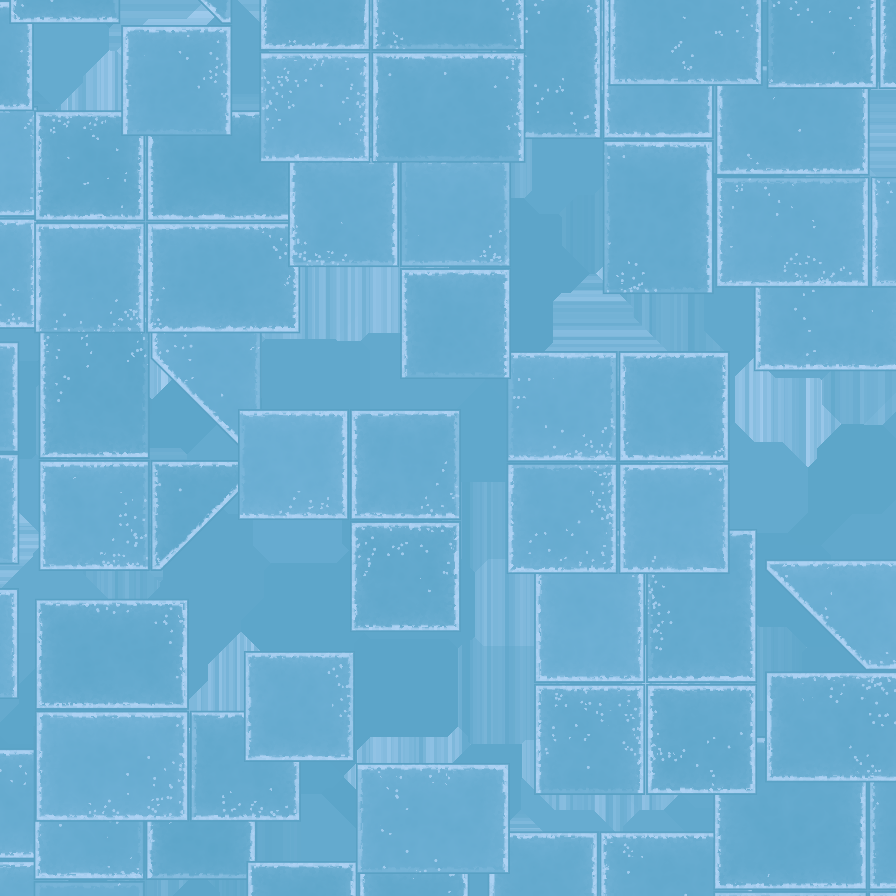
A WebGL 2 fragment shader for this texture:

```glsl
#version 300 es
precision highp float;

#define DEEP vec3(0.358, 0.645, 0.785)
#define BODY vec3(0.422, 0.685, 0.828)
#define PALE vec3(0.685, 0.825, 0.955)
#define PITCH 0.262
#define TILE 0.125
#define LONG_TILE 0.173
#define GAP 0.0022
#define RIM 0.0066
#define GLOW 0.011
#define MISSING 0.08
#define CUT 0.10
#define PATCHES 10.0

uniform vec2 u_resolution;
out vec4 outColor;

vec4 hash4(vec2 p) {
  vec4 q = fract(p.xyxy * vec4(0.1031, 0.1030, 0.0973, 0.1099));
  q += dot(q, q.wzxy + 33.33);
  return fract((q.xxyz + q.yzzw) * q.zywx);
}

// Cellular noise: distance to the nearest point, and that point's random value
vec2 cellular(vec2 p) {
  vec2 base = floor(p), nearest = vec2(9.0, 0.0);
  for (int y = -1; y <= 1; y++)
    for (int x = -1; x <= 1; x++) {
      vec2 cell = base + vec2(x, y);
      vec4 h = hash4(cell);
      float d = length(cell + h.xy - p);
      if (d < nearest.x) nearest = vec2(d, h.z);
    }
  return nearest;
}

float waves(vec2 p) {
  float sum = 0.0, gain = 0.5;
  for (int i = 0; i < 4; i++) {
    p = mat2(0.8, 0.6, -0.6, 0.8) * p * 1.9 + 1.7;
    sum += gain * sin(p.x + 1.3 * sin(p.y)) * cos(p.y);
    gain *= 0.6;
  }
  return sum;
}

// Flat and streaked patches with straight, 45 degree borders
vec3 filler(vec2 uv) {
  vec2 p = uv * PATCHES, base = floor(p);
  float best = 9.0;
  vec4 seed = vec4(0.0);
  for (int y = -1; y <= 1; y++)
    for (int x = -1; x <= 1; x++) {
      vec2 cell = base + vec2(x, y);
      vec4 h = hash4(cell + 71.0);
      vec2 away = abs(cell + h.xy - p);
      float d = max(away.x, away.y);
      if (d < best) { best = d; seed = h; }
    }
  float across = fract(seed.z * 7.0) < 0.5 ? uv.x : uv.y;
  float streak = 0.6 * hash4(vec2(floor(across * 250.0), 3.0)).x
               + 0.4 * hash4(vec2(floor(across * 80.0), 9.0)).y;
  float light = step(0.58, seed.z) * (0.15 + 0.75 * seed.w) * streak;
  return mix(mix(DEEP, BODY, 0.7 * seed.w), PALE, light);
}

// Pale worn line along one side, crisp outside and ragged inside
vec4 rimBand(vec4 d, float rough, float px) {
  vec4 outer = smoothstep(GAP - 0.5 * px, GAP + 0.5 * px, d);
  vec4 inner = 1.0 - smoothstep(RIM - 0.0012, RIM + 0.0022, d - rough * 0.0035);
  return outer * inner;
}

float largest(vec4 v) { return max(max(v.x, v.y), max(v.z, v.w)); }

void main() {
  float side = min(u_resolution.x, u_resolution.y);
  vec2 uv = gl_FragCoord.xy / side;
  float px = 1.0 / side;

  // Surface wear shared by all tiles
  vec2 grain = cellular(uv * 270.0);
  float rough = grain.y - 0.5;
  float mottle = 0.5 * waves(uv * 22.0) + 0.6 * (cellular(uv * 75.0).x - 0.45);
  float wear = smoothstep(0.05, 0.75, waves(uv * 9.0 + 4.0));

  vec3 color = filler(uv);
  vec2 base = floor(uv / PITCH);

  // Shifted clusters of two by two tiles, later ones laid over earlier ones
  for (int y = -2; y <= 0; y++)
    for (int x = -2; x <= 0; x++) {
      vec2 cell = base + vec2(x, y);
      vec4 h = hash4(cell + 17.0);
      float columnShift = 0.4 * hash4(vec2(cell.x, 5.0)).x;
      vec2 p = uv - PITCH * (cell + 0.28 * h.xy + vec2(0.0, columnShift));
      vec4 big = step(0.8, hash4(cell + 43.0));
      vec2 first = mix(vec2(TILE), vec2(LONG_TILE), big.xy);
      vec2 second = mix(vec2(TILE), vec2(LONG_TILE), big.zw);
      vec2 index = step(first, p);
      vec2 size = mix(first, second, index);
      p -= first * index;
      vec4 seed = hash4(cell * 2.0 + index + 101.0);
      if (seed.x < MISSING) continue;

      // Side distances and an occasional slanted cut
      vec4 sides = vec4(p, size - p);
      vec2 q = seed.z < 0.5 ? p : vec2(size.x - p.x, p.y);
      float slant = seed.y < CUT ? (q.x + q.y - 0.9 * TILE) * 0.7071 : 1.0;
      float d = min(min(min(sides.x, sides.y), min(sides.z, sides.w)), slant);
      if (d < 0.0) continue;

      // Some sides keep only a trace of their rim
      vec4 sideSeed = hash4(cell * 2.0 + index + 203.0);
      vec4 strength = mix(vec4(0.2), vec4(1.0), smoothstep(0.08, 0.35, sideSeed));
      float rim = largest(rimBand(sides, rough, px) * strength);
      rim = max(rim, rimBand(vec4(slant), rough, px).x);
      rim *= smoothstep(GAP - 0.5 * px, GAP + 0.5 * px, d) * (0.88 + 0.24 * rough);
      float glow = largest(exp(-sides / GLOW) * strength) * (0.30 + 0.25 * rough);
      float chance = 0.5 * wear * exp(-d / 0.018);
      float speck = step(1.0 - chance, grain.y) * (1.0 - smoothstep(0.3, 0.6, grain.x));

      float tone = 0.25 + 0.75 * seed.w + 0.3 * mottle;
      vec3 tile = mix(DEEP, BODY, clamp(tone, -0.1, 1.15));
      float inside = smoothstep(GAP - px, GAP + px, d);
      tile = mix(tile, PALE, inside * clamp(max(max(rim, glow), 0.8 * speck), 0.0, 1.0));
      tile = mix(DEEP * 0.98, tile, inside);
      color = mix(color, tile, smoothstep(0.0, px, d));
    }
  outColor = vec4(color, 1.0);
}
```
